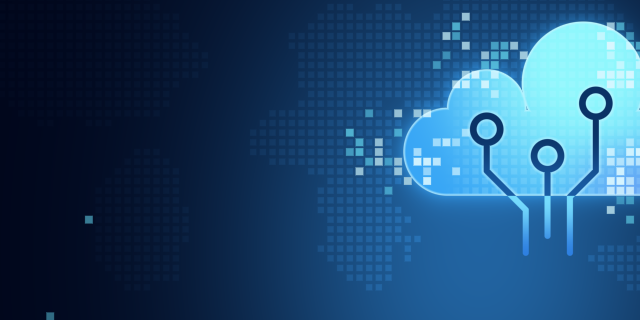
Write a WebGL 1 fragment shader that draws this background.

```glsl
precision highp float;
// Glowing cloud with circuit traces and scattered pixels over a dotted world map.
uniform vec2 u_resolution;

const float PITCH = 0.0302;
const vec2 LATTICE_ORIGIN = vec2(1.1385, 0.6307);

const vec3 NAVY = vec3(0.0, 0.02, 0.10);
const vec3 GLOW_BLUE = vec3(0.13, 0.39, 0.63);
const vec3 CYAN = vec3(0.56, 0.97, 0.99);
const vec3 SKY = vec3(0.22, 0.65, 0.96);
const vec3 PERIWINKLE = vec3(0.40, 0.66, 0.96);
const vec3 PALE = vec3(0.78, 0.96, 1.0);

float hash(vec2 cell) {
  return fract(sin(dot(cell, vec2(127.1, 311.7))) * 43758.55);
}

float cover(float d, float px) {
  return 1.0 - smoothstep(-px, px, d);
}

// Positive inside an ellipse, one at its centre.
float dome(vec2 p, vec2 center, vec2 radii) {
  vec2 q = (p - center) / radii;
  return max(0.0, 1.0 - dot(q, q));
}

float box(vec2 p, vec2 center, vec2 halfSize) {
  vec2 q = abs(p - center) - halfSize;
  return length(max(q, 0.0)) + min(max(q.x, q.y), 0.0);
}

float segment(vec2 p, vec2 a, vec2 b) {
  vec2 ab = b - a;
  float t = clamp(dot(p - a, ab) / max(dot(ab, ab), 1e-6), 0.0, 1.0);
  return length(p - a - ab * t);
}

float cloud(vec2 p) {
  float d = length(p - vec2(1.398, 0.526)) - 0.138;
  d = min(d, length(p - vec2(1.521, 0.659)) - 0.125);
  d = min(d, length(p - vec2(1.823, 0.740)) - 0.193);
  return min(d, box(p, vec2(1.80, 0.523), vec2(0.402, 0.135)));
}

// Ring with a lead that drops, turns at 45 degrees, then drops to its end.
float trace(vec2 p, vec2 node, float bendY, vec2 end) {
  float ring = abs(length(p - node) - 0.042) - 0.0105;
  vec2 bend = vec2(node.x, bendY);
  vec2 turn = vec2(end.x, bendY - abs(end.x - node.x));
  float lead = segment(p, node - vec2(0.0, 0.049), bend);
  lead = min(lead, segment(p, bend, turn));
  lead = min(lead, segment(p, turn, end));
  return min(ring, lead - 0.0095);
}

float circuit(vec2 p) {
  float d = trace(p, vec2(1.521, 0.596), 0.466, vec2(1.643, 0.210));
  d = min(d, trace(p, vec2(1.711, 0.513), 0.400, vec2(1.711, 0.263)));
  return min(d, trace(p, vec2(1.862, 0.677), 0.466, vec2(1.781, 0.210)));
}

// Continents as overlapping ellipses with wavy coasts.
float land(vec2 p) {
  p += 0.018 * vec2(sin(p.y * 37.0), sin(p.x * 31.0 + p.y * 17.0));
  float m = dome(p, vec2(1.02, 0.57), vec2(0.24, 0.12));
  m = max(m, dome(p, vec2(1.13, 0.33), vec2(0.13, 0.24)));
  m = max(m, dome(p, vec2(1.13, 0.82), vec2(0.22, 0.17)));
  m = max(m, dome(p, vec2(1.65, 0.77), vec2(0.40, 0.30)));
  m = max(m, dome(p, vec2(0.44, 0.31), vec2(0.15, 0.22)));
  m = max(m, dome(p, vec2(0.25, 0.83), vec2(0.38, 0.22)));
  m = max(m, dome(p, vec2(1.97, 0.18), vec2(0.11, 0.08)));
  m = max(m, dome(p, vec2(1.29, 0.23), vec2(0.03, 0.06)));
  return step(0.001, m);
}

// Chance that a lattice cell holds a bright pixel.
float scatter(vec2 p) {
  float left = 0.60 * dome(p, vec2(1.27, 0.52), vec2(0.23, 0.17));
  float top = 0.62 * dome(p, vec2(1.48, 0.83), vec2(0.18, 0.16));
  float right = 0.55 * dome(p, vec2(1.94, 0.83), vec2(0.11, 0.16));
  float low = 0.50 * dome(p, vec2(1.96, 0.43), vec2(0.13, 0.15));
  return max(max(left, top), max(right, low));
}

void main() {
  float px = 0.75 / u_resolution.y;
  vec2 p = gl_FragCoord.xy / u_resolution.y;

  // Background glow
  vec2 fromGlow = (p - vec2(1.50, 0.22)) * vec2(1.0, 0.75);
  float glow = exp(-1.7 * dot(fromGlow, fromGlow));
  vec3 color = mix(NAVY, GLOW_BLUE, glow);

  // Map squares on a shared lattice
  vec2 grid = (p - LATTICE_ORIGIN) / PITCH;
  vec2 cell = floor(grid);
  vec2 cellCenter = LATTICE_ORIGIN + (cell + 0.5) * PITCH;
  float mapSquare = cover(box(p, cellCenter, vec2(0.0098)), px);
  color += vec3(0.03, 0.07, 0.10) * mapSquare * land(cellCenter) * (0.12 + glow);

  // Cloud body, inner squares and rim
  float d = cloud(p);
  float inside = cover(d, px);
  color += vec3(0.05, 0.16, 0.22) * exp(-max(d, 0.0) * 32.0) * (1.0 - inside);
  float depth = smoothstep(0.08, 0.62, length(p - vec2(1.82, 0.80)));
  vec3 body = mix(CYAN, SKY, depth);
  body = mix(body, PERIWINKLE, smoothstep(1.7, 2.0, p.x) * smoothstep(0.62, 0.40, p.y));
  body = mix(body, PALE, 0.16 * mapSquare * smoothstep(1.38, 1.50, p.x));
  body = mix(body, PALE, 0.65 * smoothstep(-0.010, -0.002, d));
  color = mix(color, body, inside);

  // Scattered pixels
  float shade = hash(cell + 19.3);
  float lit = step(hash(cell), scatter(cellCenter));
  float pixel = lit * cover(box(p, cellCenter, vec2(0.0122)), px);
  vec3 outer = mix(vec3(0.36, 0.78, 0.88), vec3(0.66, 0.82, 0.88), step(0.7, shade));
  vec3 pixelColor = mix(outer, vec3(0.86, 0.97, 1.0), inside);
  color = mix(color, pixelColor, pixel * mix(0.5, 0.95, shade));

  // Circuit: dark within the cloud, bright below it
  float wire = circuit(p);
  color = mix(color, PALE, 0.45 * inside * cover(wire - 0.007, 0.005));
  vec3 darkWire = mix(vec3(0.10, 0.36, 0.64), vec3(0.04, 0.20, 0.40), smoothstep(0.39, 0.60, p.y));
  vec3 brightWire = mix(vec3(0.18, 0.50, 0.88), vec3(0.46, 0.86, 0.99), smoothstep(0.20, 0.38, p.y));
  color = mix(color, mix(brightWire, darkWire, inside), cover(wire, px));

  gl_FragColor = vec4(color, 1.0);
}
```
